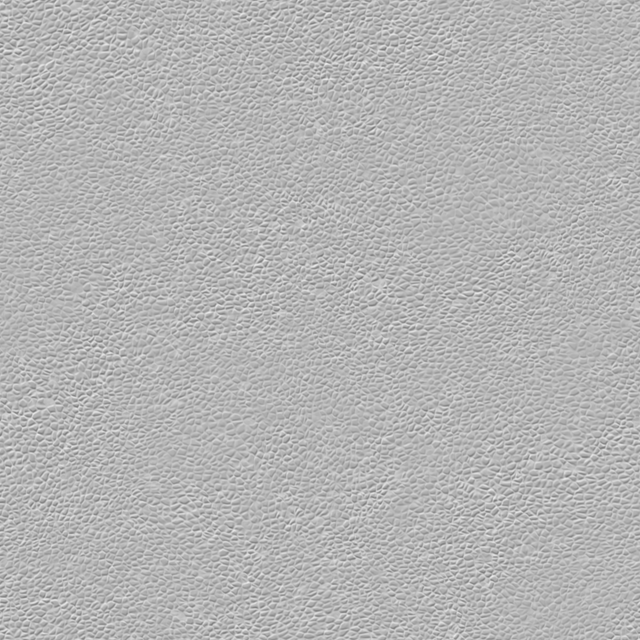
Reproduce this texture procedurally as a Shadertoy shader.

```glsl
const vec3  BASE_COLOR    = vec3(0.708);
const float CELLS         = 108.0;             // grains across the canvas
const vec2  GRAIN_STRETCH = vec2(0.86, 1.1);   // wider than tall
const float GRAIN_TILT    = 0.2;               // radians, rising to the right
const float JITTER        = 0.9;
const float EDGE_WOBBLE   = 0.4;               // in grain units
const float CREASE_WIDTH  = 0.55;              // in grain units
const vec2  CREASE_DEPTH  = vec2(0.5, 1.2);    // faint and deep stretches
const float CREASE_GLOW   = 0.07;
const float CREASE_MEAN   = 0.26;              // average of the squared crease
const float DOME          = 0.4;
const float PORE          = 0.45;
const vec2  LIGHT_DIR     = vec2(-0.3, 0.95);
const float RELIEF_STEP   = 0.0014;            // in canvas units
const float SOFTNESS      = 0.0025;            // sampling footprint
const float GAIN          = 0.155;
const vec2  PATCH_RANGE   = vec2(0.72, 1.28);
const float TONE_DRIFT    = 0.005;
const int   SAMPLES       = 2;                 // per axis

// Integer hash of a lattice point, two values in 0..1
vec2 hash2(vec2 cell) {
    uvec2 v = uvec2(ivec2(cell)) * 1664525u + 1013904u;
    v.x += v.y * 1664525u;
    v.y += v.x * 1664525u;
    v ^= v >> 16u;
    v.x += v.y * 1664525u;
    v.y += v.x * 1664525u;
    v ^= v >> 16u;
    return vec2(v & 65535u) / 65535.0;
}

// Smooth value noise, two channels
vec2 noise2(vec2 p) {
    vec2 i = floor(p), f = p - i;
    f = f * f * (3.0 - 2.0 * f);
    vec2 low  = mix(hash2(i), hash2(i + vec2(1, 0)), f.x);
    vec2 high = mix(hash2(i + vec2(0, 1)), hash2(i + vec2(1, 1)), f.x);
    return mix(low, high, f.y);
}

vec2 rotate(vec2 p, float angle) {
    float c = cos(angle), s = sin(angle);
    return vec2(c * p.x + s * p.y, c * p.y - s * p.x);
}

// Distances to the nearest and second nearest grain centres
vec2 grainDistances(vec2 p) {
    vec2 base = floor(p);
    vec2 d = vec2(8.0);
    for (int y = -1; y <= 1; y++) {
        for (int x = -1; x <= 1; x++) {
            vec2 cell = base + vec2(x, y);
            vec2 center = cell + 0.5 + JITTER * (hash2(cell) - 0.5);
            float r = length(p - center);
            d = vec2(min(d.x, r), min(d.y, max(d.x, r)));
        }
    }
    return d;
}

// Pebbled leather: x is the height, y the crease strength
vec2 leatherRelief(vec2 uv) {
    vec2 warped = uv + 0.03 * (noise2(uv * 5.0 + 3.0) - 0.5)
                     + 0.007 * (noise2(uv * 23.0 + 17.0) - 0.5);
    vec2 p = rotate(warped, GRAIN_TILT) * GRAIN_STRETCH * CELLS;
    vec2 d = grainDistances(p + EDGE_WOBBLE * (noise2(p * 1.5 + 5.0) - 0.5));
    float depth = mix(CREASE_DEPTH.x, CREASE_DEPTH.y, noise2(p * 0.9 + 23.0).x);
    float crease = depth * (1.0 - smoothstep(0.0, CREASE_WIDTH, d.y - d.x));
    float pore = noise2(p * 1.8 + 71.0).y;
    return vec2(PORE * pore - DOME * d.x * d.x - crease, crease);
}

// Light facing slope and pale creases, stronger in some patches
float leatherShade(vec2 uv) {
    vec2 offset = LIGHT_DIR * RELIEF_STEP;
    vec2 below = leatherRelief(uv - offset);
    vec2 above = leatherRelief(uv + offset);
    float slope = below.x - above.x;
    float glow = below.y * above.y - CREASE_MEAN;
    vec2 q = rotate(uv, 0.6);
    float patches = 0.6 * noise2(q * vec2(4.0, 7.0) + 9.0).x
                  + 0.4 * noise2(q * vec2(13.0, 21.0) + 29.0).y;
    float strength = mix(PATCH_RANGE.x, PATCH_RANGE.y, smoothstep(0.15, 0.85, patches));
    float drift = noise2(uv * 4.0 + 53.0).x - 0.5;
    return strength * (GAIN * slope + CREASE_GLOW * glow) + TONE_DRIFT * drift;
}

void mainImage(out vec4 fragColor, in vec2 fragCoord) {
    // Average a small grid of samples to smooth the edges
    vec2 uv = fragCoord / iResolution.y;
    float shade = 0.0;
    for (int y = 0; y < SAMPLES; y++) {
        for (int x = 0; x < SAMPLES; x++) {
            vec2 sub = (vec2(x, y) + 0.5) / float(SAMPLES) - 0.5;
            shade += leatherShade(uv + sub * SOFTNESS);
        }
    }
    shade /= float(SAMPLES * SAMPLES);
    fragColor = vec4(clamp(BASE_COLOR + shade, 0.0, 1.0), 1.0);
}
```
